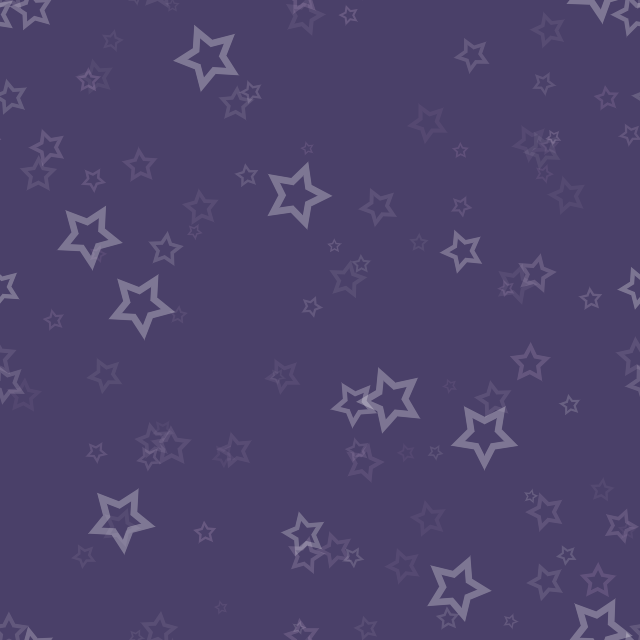
Give the GLSL for this pattern, as a Shadertoy shader.

```glsl
// Scattered translucent outline stars in four sizes on a dusky violet ground.
#define GROUND vec3(0.29, 0.25, 0.41)
#define PALE_INK vec3(1.0, 1.0, 1.0)
#define PINK_INK vec3(0.86, 0.62, 0.88)
#define NOTCH 0.51      // notch radius relative to tip radius
#define HOLE 0.58       // size of the hollow relative to the star
#define SCATTER 1.3     // how far stars stray from their cell centres
#define TAU 6.2831853

// Four random values in 0..1 for a cell and a layer seed.
vec4 hash4(vec2 cell, float seed) {
    vec4 p = fract(vec4(cell.xyx, seed) * vec4(0.1031, 0.1030, 0.0973, 0.1099) + 0.137 * seed);
    p += dot(p, p.wzxy + 33.33);
    return fract((p.xxyz + p.yzzw) * p.zywx);
}

// Coverage of a hollow five-pointed star with mitred corners.
float starOutline(vec2 p, float radius, float tilt, float pixel) {
    float sector = TAU / 5.0;
    float angle = atan(p.x, p.y) + tilt;
    angle = abs(mod(angle + 0.5 * sector, sector) - 0.5 * sector);
    vec2 folded = length(p) * vec2(cos(angle), sin(angle));

    vec2 notch = NOTCH * vec2(cos(0.5 * sector), sin(0.5 * sector));
    vec2 normal = normalize(vec2(notch.y, 1.0 - notch.x));
    float apothem = radius * normal.x;
    float band = abs(dot(folded, normal) - 0.5 * apothem * (1.0 + HOLE));
    float d = band - 0.5 * apothem * (1.0 - HOLE);
    return 1.0 - smoothstep(-0.6 * pixel, 0.6 * pixel, d);
}

// Blends one star per cell of a wrapping grid over the colour.
// Ranges run from min to max; tilt is in fifths of a turn from upright.
vec3 starLayer(vec3 color, vec2 uv, vec2 grid, vec2 radii, vec2 opacities,
               vec2 tilts, float pinkness, float seed, float pixel) {
    vec2 home = floor(uv * grid);
    for (int y = -1; y <= 1; y++) {
        for (int x = -1; x <= 1; x++) {
            vec2 cell = home + vec2(x, y);
            vec2 wrapped = mod(cell, grid);
            vec4 place = hash4(wrapped, seed);
            vec4 look = hash4(wrapped + 17.0, seed + 5.3);
            vec2 center = (cell + 0.5 + SCATTER * (place.xy - 0.5)) / grid;
            float radius = mix(radii.x, radii.y, place.z);
            float tilt = mix(tilts.x, tilts.y, place.w) * TAU / 5.0;
            float opacity = mix(opacities.x, opacities.y, look.x);
            vec3 ink = mix(PALE_INK, PINK_INK, pinkness * look.y);
            color = mix(color, ink, opacity * starOutline(uv - center, radius, tilt, pixel));
        }
    }
    return color;
}

void mainImage(out vec4 fragColor, in vec2 fragCoord) {
    float pixel = 1.0 / min(iResolution.x, iResolution.y);
    vec2 uv = fragCoord * pixel;
    vec3 color = GROUND;

    // Faint small and medium stars
    color = starLayer(color, uv, vec2(7.0, 7.0), vec2(0.011, 0.021), vec2(0.05, 0.18),
                      vec2(-0.5, 0.5), 1.0, 1.7, pixel);
    color = starLayer(color, uv, vec2(6.0, 7.0), vec2(0.029, 0.034), vec2(0.05, 0.17),
                      vec2(-0.3, 0.4), 0.7, 4.1, pixel);
    // Bright medium and large stars
    color = starLayer(color, uv, vec2(2.0, 3.0), vec2(0.035, 0.040), vec2(0.25, 0.28),
                      vec2(0.1, 0.5), 0.1, 7.9, pixel);
    color = starLayer(color, uv, vec2(3.0, 3.0), vec2(0.054, 0.056), vec2(0.28, 0.29),
                      vec2(0.25, 0.75), 0.0, 11.3, pixel);

    fragColor = vec4(color, 1.0);
}
```
